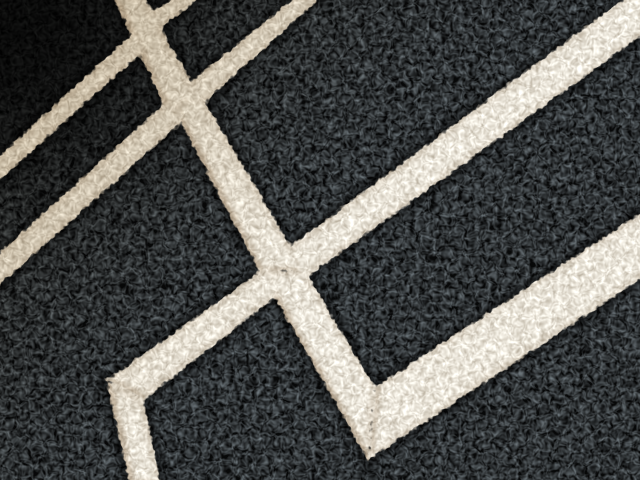
Give the GLSL for this texture, as a Shadertoy shader.

```glsl
// Dark cut-pile rug crossed by raised cream bands, seen at an angle under soft light.

const vec3 CHARCOAL = vec3(0.163, 0.177, 0.185);
const vec3 WARM_BLACK = vec3(0.120, 0.123, 0.118);
const vec3 CREAM = vec3(0.915, 0.895, 0.850);
const vec3 SHADED_CREAM = vec3(0.790, 0.740, 0.650);
const vec3 TAN = vec3(0.600, 0.510, 0.400);
const float TUFT_FREQ = 88.0;      // tufts per canvas height
const float DARK_GRAIN = 1.65;
const float CREAM_GRAIN = 0.27;
const float EDGE_FRAY = 0.0045;
const float EDGE_SOFTNESS = 0.0028;
const float JOIN_RADIUS = 0.010;
const float SHADOW_WIDTH = 0.022;

vec2 gradientAt(vec2 cell) {
    vec3 h = fract(cell.xyx * vec3(0.1031, 0.1030, 0.0973));
    h += dot(h, h.yzx + 33.33);
    float angle = 6.28319 * fract((h.x + h.y) * h.z);
    return vec2(cos(angle), sin(angle));
}

float gradientNoise(vec2 p) {
    vec2 i = floor(p), f = p - i;
    vec2 u = f * f * f * (f * (f * 6.0 - 15.0) + 10.0);
    vec2 e = vec2(0.0, 1.0);
    float a = dot(gradientAt(i), f);
    float b = dot(gradientAt(i + e.yx), f - e.yx);
    float c = dot(gradientAt(i + e.xy), f - e.xy);
    float d = dot(gradientAt(i + e.yy), f - e.yy);
    return mix(mix(a, b, u.x), mix(c, d, u.x), u.y);
}

// Curled tufts: warped octaves of noise, roughly -1 to 1
float pile(vec2 p) {
    vec2 q = p * TUFT_FREQ;
    q += 0.6 * vec2(gradientNoise(q * 0.6 + 17.0), gradientNoise(q * 0.6 + 71.0));
    return 0.85 * gradientNoise(q) + 0.65 * gradientNoise(q * 1.9 + 5.3)
         + 0.25 * gradientNoise(q * 0.35 + 9.1);
}

float edgeDistance(vec2 p, vec2 a, vec2 b) {
    vec2 along = normalize(b - a);
    return dot(p - a, vec2(-along.y, along.x));
}

// Convex four-sided band, corners listed clockwise
float band(vec2 p, vec2 a, vec2 b, vec2 c, vec2 d) {
    return max(max(edgeDistance(p, a, b), edgeDistance(p, b, c)),
               max(edgeDistance(p, c, d), edgeDistance(p, d, a)));
}

float join(float a, float b) {
    float h = max(JOIN_RADIUS - abs(a - b), 0.0) / JOIN_RADIUS;
    return min(a, b) - 0.25 * h * h * JOIN_RADIUS;
}

float lattice(vec2 p) {
    // Long diagonal, then its turn to the right
    float d = band(p, vec2(0.236, 1.007), vec2(0.299, 1.007), vec2(0.413, 0.802), vec2(0.352, 0.760));
    d = join(d, band(p, vec2(0.356, 0.783), vec2(0.417, 0.806), vec2(0.635, 0.436), vec2(0.543, 0.431)));
    d = join(d, band(p, vec2(0.543, 0.431), vec2(0.635, 0.436), vec2(0.781, 0.193), vec2(0.767, 0.042)));
    d = join(d, band(p, vec2(0.781, 0.193), vec2(1.354, 0.569), vec2(1.354, 0.432), vec2(0.767, 0.042)));
    // Middle crossing and the lower-left leg
    d = join(d, band(p, vec2(0.590, 0.476), vec2(1.354, 1.043), vec2(1.354, 0.939), vec2(0.625, 0.413)));
    d = join(d, band(p, vec2(0.222, 0.207), vec2(0.552, 0.441), vec2(0.599, 0.401), vec2(0.299, 0.167)));
    d = join(d, band(p, vec2(0.222, 0.207), vec2(0.299, 0.167), vec2(0.335, -0.010), vec2(0.271, -0.010)));
    // Upper pair of crossings
    d = join(d, band(p, vec2(0.356, 0.795), vec2(0.616, 1.007), vec2(0.670, 1.007), vec2(0.408, 0.771)));
    d = join(d, band(p, vec2(-0.017, 0.458), vec2(0.347, 0.788), vec2(0.391, 0.757), vec2(-0.017, 0.392)));
    d = join(d, band(p, vec2(-0.017, 0.661), vec2(0.281, 0.934), vec2(0.313, 0.906), vec2(-0.017, 0.611)));
    return join(d, band(p, vec2(0.286, 0.957), vec2(0.368, 1.009), vec2(0.420, 1.009), vec2(0.313, 0.924)));
}

void mainImage(out vec4 fragColor, in vec2 fragCoord) {
    vec2 p = fragCoord / iResolution.y;
    float tuft = pile(p);

    // Frayed outline and the slope facing away from the light
    float clean = lattice(p);
    float d = clean + EDGE_FRAY * (gradientNoise(p * 55.0) + gradientNoise(p * 120.0));
    float slope = (lattice(p + vec2(-0.004, -0.003)) - clean) / 0.005;

    // Light falls off toward the upper left
    float reach = dot(p, vec2(0.72, -0.60));
    float light = smoothstep(-0.65, 0.25, reach);
    float corner = smoothstep(0.05, 0.62, length(p - vec2(0.0, 1.0)));

    // Dark pile with contact shadow beside the bands
    vec3 dark = mix(WARM_BLACK, CHARCOAL, light) * mix(0.32, 1.12, corner);
    dark *= mix(0.48, 1.0, smoothstep(0.0, SHADOW_WIDTH, d));
    dark *= max(0.15, 1.0 + DARK_GRAIN * tuft);

    // Cream pile, rounded and tan along its shaded rim
    vec3 cream = mix(SHADED_CREAM, CREAM, smoothstep(-0.50, 0.30, reach));
    float rim = smoothstep(-0.020, 0.002, d);
    cream = mix(cream, TAN, rim * (0.22 + 0.38 * clamp(slope, 0.0, 1.0)));
    cream *= 1.0 + CREAM_GRAIN * tuft * vec3(0.90, 1.0, 1.15);

    float softness = max(EDGE_SOFTNESS, 0.8 / iResolution.y);
    vec3 color = mix(cream, dark, smoothstep(-softness, softness, d));
    fragColor = vec4(clamp(color, 0.0, 1.0), 1.0);
}
```
